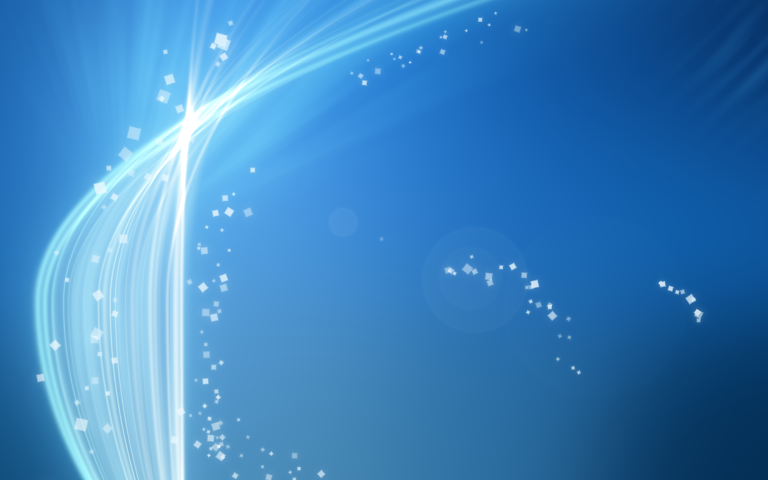
A WebGL 2 fragment shader for this background:

```glsl
#version 300 es
precision highp float;
// Silky strands of light that bend, meet in a loose knot and fan out over a blue field.
// The strands are parabolas x(y) sharing one parameter t; gradient noise gives silk and rays,
// while hashed squares drift along quadratic paths and faint discs form a lens flare.
uniform vec2 u_resolution;
out vec4 fragColor;

const vec3 WHITE = vec3(0.93, 0.98, 1.0);
const vec3 CYAN = vec3(0.50, 0.93, 1.0);
const vec3 SKY = vec3(0.25, 0.64, 0.98);

float hash(vec2 p) {
  vec3 q = fract(p.xyx * vec3(0.1031, 0.1030, 0.0973));
  q += dot(q, q.yzx + 33.33);
  return fract((q.x + q.y) * q.z);
}

float gradientDot(vec2 cell, vec2 offset) {
  float a = 6.2832 * hash(cell + 71.0);
  return dot(vec2(cos(a), sin(a)), offset);
}

float noise(vec2 p) {
  vec2 i = floor(p), f = fract(p), e = vec2(1, 0);
  vec2 s = f * f * f * (f * (f * 6.0 - 15.0) + 10.0);
  return mix(mix(gradientDot(i, f), gradientDot(i + e.xy, f - e.xy), s.x),
             mix(gradientDot(i + e.yx, f - e.yx), gradientDot(i + 1.0, f - 1.0), s.x), s.y);
}

vec3 screen(vec3 base, vec3 light) {
  return 1.0 - (1.0 - base) * (1.0 - clamp(light, 0.0, 1.0));
}

float gauss(vec2 d, float radius) { return exp(-dot(d, d) / (radius * radius)); }

// Weighted colour; the sum is divided by its weight
vec4 blob(vec2 d, vec3 color) { return vec4(color, 1.0) * (gauss(d, 0.29) + 1e-4); }

vec3 background(vec2 p) {
  vec4 s = blob(p - vec2(0.00, 0.98), vec3(0.07, 0.33, 0.62));
  s += blob(p - vec2(-0.03, 0.55), vec3(0.09, 0.38, 0.68));
  s += blob(p - vec2(0.00, 0.05), vec3(0.05, 0.28, 0.46));
  s += blob(p - vec2(0.35, 0.78), vec3(0.34, 0.69, 0.99));
  s += blob(p - vec2(0.40, 0.35), vec3(0.36, 0.64, 0.88));
  s += blob(p - vec2(0.78, 0.95), vec3(0.10, 0.45, 0.82));
  s += blob(p - vec2(0.68, 0.60), vec3(0.27, 0.58, 0.89));
  s += blob(p - vec2(0.62, 0.15), vec3(0.29, 0.54, 0.70));
  s += blob(p - vec2(1.03, 0.58), vec3(0.11, 0.43, 0.76));
  s += blob(p - vec2(1.02, 0.15), vec3(0.17, 0.43, 0.63));
  s += blob(p - vec2(1.18, 0.97), vec3(0.04, 0.29, 0.58));
  s += blob(p - vec2(1.55, 0.97), vec3(0.02, 0.16, 0.35));
  s += blob(p - vec2(1.40, 0.60), vec3(0.06, 0.38, 0.69));
  s += blob(p - vec2(1.52, 0.05), vec3(0.01, 0.18, 0.33));
  return s.rgb / s.a;
}

// Strand t at height y: position x and slope dx/dy
vec2 strand(float y, float t, float knot) {
  float c = mix(0.078, 0.385, t), v = y - 0.37;
  float bend = v < 0.0 ? 0.75 * (1.0 - t) : 6.9 * (knot - c);
  return vec2(c + bend * v * v, 2.0 * bend * v);
}

// Translucent silk between the outer and the inner strand
float silk(vec2 p) {
  float left = strand(p.y, 0.0, 0.41).x, span = strand(p.y, 1.0, 0.45).x - left;
  float t = (p.x - left) / (span < 0.0 ? min(span, -0.04) : max(span, 0.04));
  float mask = smoothstep(-0.08, 0.1, t) * (1.0 - smoothstep(0.93, 1.06, t));
  float folds = 0.68 + 0.6 * noise(vec2(t * 7.0, p.y * 1.4)) + 0.25 * noise(vec2(t * 21.0, p.y * 2.0));
  return mask * folds * mix(0.85, 0.4, smoothstep(0.55, 0.95, p.y));
}

vec3 strands(vec2 p) {
  vec3 light = vec3(0);
  for (int i = 0; i < 26; i++) {
    float k = float(i), h = hash(vec2(k, 5.0)), t = (k + 0.7 * h) / 25.7;
    vec2 s = strand(p.y, t, 0.43 + 0.085 * (hash(vec2(k, 23.0)) - 0.5));
    float d = abs(p.x - s.x) / sqrt(1.0 + s.y * s.y);
    float width = mix(0.0016, 0.009, pow(hash(vec2(k, 9.0)), 2.0));
    float fade = mix(1.0, t < 0.15 ? 0.55 : 0.2, smoothstep(0.72, 0.97, p.y));
    float edge = i < 2 || i > 23 ? 0.65 : 0.06 + 0.42 * h * h;
    float glow = edge * exp(-d * d / (width * width)) + 0.03 * exp(-d / 0.025);
    light += glow * fade * mix(CYAN, WHITE, smoothstep(0.0, 0.8, t));
  }
  return light;
}

// Soft rays fanning to the upper right, and feathers in the far corner
float rays(vec2 p) {
  vec2 d = p - vec2(0.25, 0.48), q = mat2(0.7, -0.7, 0.7, 0.7) * p;
  float angle = atan(d.y, d.x), r = length(d);
  float sector = smoothstep(0.25, 0.7, angle) * (1.0 - smoothstep(1.3, 2.3, angle));
  float fan = 0.38 + noise(vec2(angle * 8.0, r * 2.0)) + 0.35 * noise(vec2(angle * 26.0, r * 3.0));
  float feather = max(noise(q * vec2(4.0, 34.0)) + 0.15, 0.0) * gauss(p - vec2(1.56, 0.88), 0.12);
  return 0.6 * max(fan, 0.0) * sector * smoothstep(0.1, 0.4, r) * exp(-r * r * 1.8) + 0.3 * feather;
}

// Rotated squares scattered around the quadratic path a, b, c
float squares(vec2 p, vec2 a, vec2 b, vec2 c, float spread, float size, int count, float px) {
  float light = 0.0;
  for (int i = 0; i < count; i++) {
    vec2 seed = vec2(float(i) + 1.0, a.x * 91.0 + c.y * 37.0);
    float u = (float(i) + hash(seed)) / float(count), h = hash(seed + 17.0);
    vec2 jitter = vec2(hash(seed + 31.0), hash(seed + 47.0)) - 0.5;
    vec2 d = p - mix(mix(a, b, u), mix(b, c, u), u) - spread * jitter;
    float angle = 1.6 * hash(seed + 63.0), side = size * mix(0.3, 1.0, h * h);
    d = abs(mat2(cos(angle), sin(angle), -sin(angle), cos(angle)) * d);
    float shape = 1.0 - smoothstep(-px, px, max(d.x, d.y) - side);
    light += shape * mix(0.35, 0.75, hash(seed + 79.0)) + 0.08 * gauss(d, side * 2.0);
  }
  return min(light, 0.85);
}

// Flat disc with a slightly brighter rim
float disc(vec2 d, float radius) {
  float e = length(d) - radius;
  return 1.0 - smoothstep(-0.003, 0.003, e) + 0.3 * exp(-e * e / 2e-5);
}

void main() {
  vec2 p = gl_FragCoord.xy / u_resolution.y;
  float px = 1.0 / u_resolution.y;
  vec3 color = screen(background(p), SKY * rays(p));

  // Halo, silk and bright strands
  vec2 outer = strand(p.y, 0.0, 0.43);
  float away = abs(p.x - outer.x) / sqrt(1.0 + outer.y * outer.y);
  float halo = 0.28 * exp(-away / 0.07) + 0.4 * gauss(p - vec2(0.40, 0.74), 0.2);
  halo += 0.3 * exp(-abs(p.x - 0.385) / 0.05) * (1.0 - smoothstep(0.4, 0.8, p.y));
  color = screen(color, SKY * halo);
  vec3 sheen = mix(vec3(0.62, 0.87, 0.97), vec3(0.45, 0.82, 1.0), smoothstep(0.6, 0.9, p.y));
  color = mix(color, sheen, clamp(silk(p), 0.0, 0.9));
  color = screen(color, strands(p));

  // Lens flare
  float flare = 0.03 * disc(p - vec2(0.99, 0.417), 0.11) + 0.02 * disc(p - vec2(0.98, 0.42), 0.065);
  flare += 0.05 * disc(p - vec2(0.715, 0.537), 0.03) + 0.008 * disc(p - vec2(1.24, 0.36), 0.19);
  color = screen(color, WHITE * (flare + 0.3 * gauss(p - vec2(0.795, 0.502), 0.004)));

  // Drifting squares
  float s = squares(p, vec2(0.53, 0.99), vec2(0.09, 0.60), vec2(0.18, 0.02), 0.17, 0.013, 46, px);
  s += squares(p, vec2(0.50, 0.62), vec2(0.36, 0.35), vec2(0.49, 0.03), 0.08, 0.008, 40, px);
  s += squares(p, vec2(0.40, 0.12), vec2(0.46, 0.03), vec2(0.66, 0.0), 0.09, 0.008, 32, px);
  s += squares(p, vec2(0.917, 0.454), vec2(1.14, 0.43), vec2(1.19, 0.23), 0.06, 0.009, 26, px);
  s += squares(p, vec2(1.354, 0.406), vec2(1.46, 0.40), vec2(1.458, 0.333), 0.03, 0.010, 10, px);
  s += squares(p, vec2(0.73, 0.84), vec2(0.85, 0.91), vec2(1.085, 0.96), 0.05, 0.006, 24, px);
  fragColor = vec4(mix(color, WHITE, min(s, 0.9)), 1.0);
}
```
